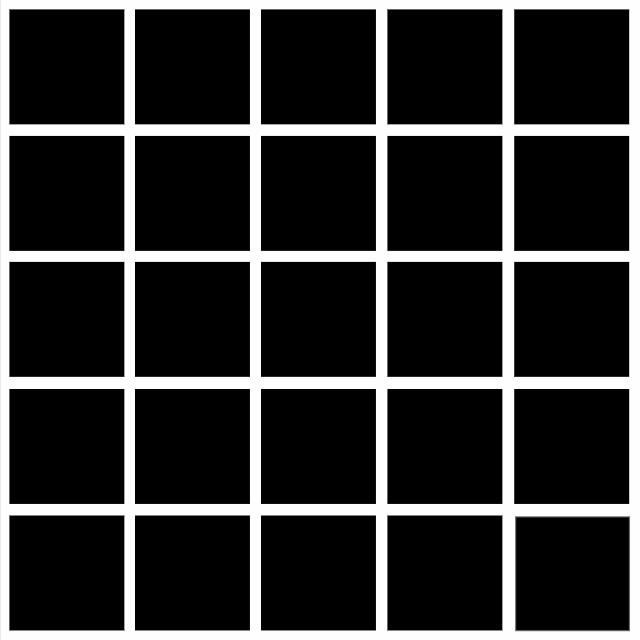
Give the GLSL for this pattern, as a WebGL 1 fragment shader.

```glsl
precision highp float;

uniform vec2 u_resolution;

const float LAST_CELL = 4.0;
const vec2 FIRST_CENTER = vec2(0.1045, 0.1045);
const vec2 PITCH = vec2(0.1972, 0.1977);
const float HALF_SIDE = 0.0898;
const float COLUMN_BOW = 0.0013;
const float ROW_NUDGE = 0.0009;
const vec2 LAST_SHIFT = vec2(0.0013, 0.0012);
const float RIM_WIDTH = 0.0018;

const vec3 PAPER = vec3(0.995);
const vec3 INK = vec3(0.0);
const vec3 RIM = vec3(0.42);
const vec3 MARGIN = vec3(0.92);

float squareDistance(vec2 p, float halfSide) {
  vec2 d = abs(p) - halfSide;
  return length(max(d, 0.0)) + min(max(d.x, d.y), 0.0);
}

float coverage(float dist, float pixel) {
  return clamp(0.5 - dist / pixel, 0.0, 1.0);
}

// Grid index of the nearest square, counted from the top left
vec2 nearestCell(vec2 p) {
  return clamp(floor((p - FIRST_CENTER) / PITCH + 0.5), 0.0, LAST_CELL);
}

// Square centers with slightly uneven spacing
vec2 cellCenter(vec2 cell, float isLast) {
  vec2 fromMiddle = (cell - 0.5 * LAST_CELL) / (0.5 * LAST_CELL);
  float bow = COLUMN_BOW * (1.0 - fromMiddle.x * fromMiddle.x);
  float nudge = ROW_NUDGE * (1.0 - step(0.25, abs(fromMiddle.y)));
  return FIRST_CENTER + PITCH * cell - vec2(bow, nudge) + LAST_SHIFT * isLast;
}

void main() {
  vec2 uv = gl_FragCoord.xy / u_resolution;
  vec2 p = vec2(uv.x, 1.0 - uv.y);
  float pixel = 1.0 / min(u_resolution.x, u_resolution.y);

  vec2 cell = nearestCell(p);
  float isLast = step(2.0 * LAST_CELL - 0.5, cell.x + cell.y);
  float dist = squareDistance(p - cellCenter(cell, isLast), HALF_SIDE);

  // Paper with a faint line along the left margin
  vec3 color = mix(PAPER, MARGIN, coverage(p.x - RIM_WIDTH, pixel));

  // Black squares; the corner one has a thin gray rim
  vec3 edgeColor = mix(INK, RIM, isLast);
  color = mix(color, edgeColor, coverage(dist, pixel));
  color = mix(color, INK, coverage(dist + RIM_WIDTH, pixel));

  gl_FragColor = vec4(color, 1.0);
}
```
